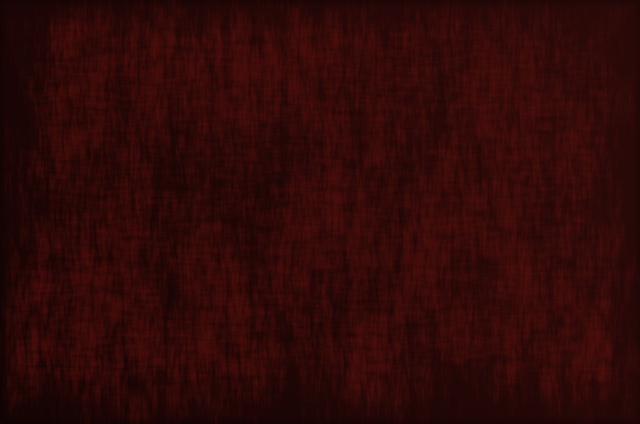
Write a Shadertoy shader that draws this texture.

```glsl
// Dark maroon cloth with worn red paint dragged along a vertical and horizontal weave.

vec2 hash2(vec2 cell) {
    vec3 q = fract(cell.xyx * vec3(0.1031, 0.1030, 0.0973));
    q += dot(q, q.yzx + 33.33);
    return fract((q.xx + q.yz) * q.zy);
}

// Cellular noise, roughly centred on zero and bright near each cell point
float cells(vec2 p) {
    vec2 cell = floor(p), local = fract(p);
    float nearest = 2.0;
    for (int y = -1; y <= 1; y++) {
        for (int x = -1; x <= 1; x++) {
            vec2 neighbour = vec2(x, y);
            vec2 toPoint = neighbour + hash2(cell + neighbour + 50.0) - local;
            nearest = min(nearest, dot(toPoint, toPoint));
        }
    }
    return 0.46 - sqrt(nearest);
}

// Octaves of stretched cells, each finer than the last
float fibres(vec2 p, vec2 frequency, float growth, float seed) {
    float sum = 0.0, weight = 0.6;
    for (int i = 0; i < 3; i++) {
        sum += weight * cells(p * frequency + seed);
        frequency *= growth;
        weight *= 0.95;
        seed += 17.3;
    }
    return sum;
}

void mainImage(out vec4 fragColor, in vec2 fragCoord) {
    vec2 uv = fragCoord / iResolution.xy;
    vec2 p = fragCoord / iResolution.y;

    // Slight sideways drift keeps the threads from looking ruled
    vec2 q = p + 0.0015 * sin(p.yx * vec2(23.0, 19.0) + 3.0 * sin(p * 9.0));

    // Broad worn patches, then the threads in both directions
    float patches = 0.8 * cells(q * vec2(5.0, 2.2) + 3.7)
                  + 0.8 * cells(q * vec2(13.0, 3.5) + 31.0)
                  + 0.6 * cells(q * vec2(27.0, 6.0) + 12.0);
    float warp = fibres(q, vec2(54.0, 10.0), 1.75, 5.0);
    float weft = fibres(q, vec2(9.0, 52.0), 1.7, 71.0);
    float wear = 0.58 * patches + 0.85 * warp + 0.48 * weft;

    // Paint thins out in a ragged band around the border, widest below
    vec2 inset = min(p, vec2(iResolution.x / iResolution.y, 1.0) - p);
    float border = min(inset.x, inset.y);
    float ragged = min(border, 0.7 * p.y) + 0.07 * patches + 0.05 * warp;
    float coverage = smoothstep(-0.01, 0.14, ragged);
    float paint = coverage * smoothstep(-0.62, 0.98, wear);

    // Ground is near black at lower left and browner toward the right and top
    float glow = clamp(0.75 * uv.x + 0.3 * uv.y, 0.0, 1.0);
    vec3 ground = mix(vec3(0.08, 0.015, 0.012), vec3(0.162, 0.036, 0.032), glow);
    vec3 red = mix(vec3(0.28, 0.046, 0.036), vec3(0.3, 0.058, 0.046), glow);

    vec3 color = mix(ground, red, paint);
    color *= mix(0.8, 1.0, smoothstep(0.0, 0.02, border));
    fragColor = vec4(color, 1.0);
}
```
